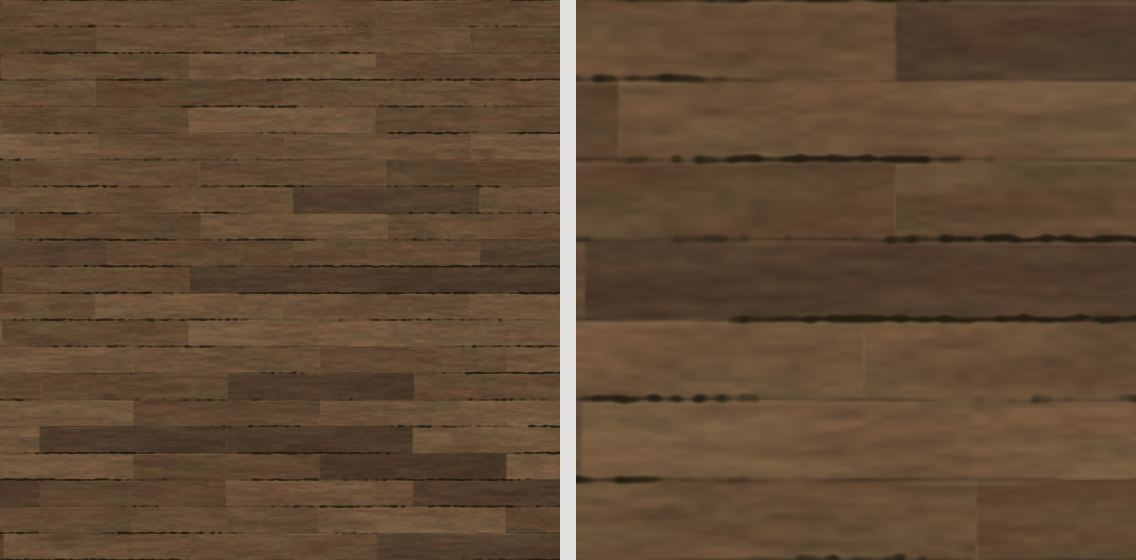
Left, the full canvas; right, a detail of the centre.
Write a WebGL 2 fragment shader that draws this texture.

```glsl
#version 300 es
precision highp float;
// Worn dark-brown parquet: 21 rows of staggered planks, three planks across.

uniform vec2 u_resolution;
out vec4 fragColor;

float hash(vec2 p) {
    vec3 q = fract(vec3(p.xyx) * 0.1031);
    q += dot(q, q.yzx + 33.33);
    return fract((q.x + q.y) * q.z);
}

float noise(vec2 p) {
    vec2 cell = floor(p), f = fract(p);
    f = f * f * (3.0 - 2.0 * f);
    return mix(mix(hash(cell), hash(cell + vec2(1, 0)), f.x),
               mix(hash(cell + vec2(0, 1)), hash(cell + vec2(1, 1)), f.x), f.y);
}

// Horizontal shift of a row in plank lengths: half-bond with a slow drift.
float rowShift(float row) {
    float drift = 0.02 + 0.05 * step(6.0, row) * step(row, 9.0)
                + 0.19 * step(13.0, row) * step(row, 19.0);
    return 0.5 * mod(row, 2.0) + drift + 0.02 * (hash(vec2(row, 5.0)) - 0.5);
}

// Base stain of a plank: mostly mid brown, about one in six dark and greyer.
vec3 plankColor(vec2 id) {
    float shade = hash(id * 7.0 + 3.0);
    vec3 mid = mix(vec3(0.350, 0.262, 0.182), vec3(0.436, 0.334, 0.236), shade);
    vec3 dark = mix(vec3(0.285, 0.217, 0.156), vec3(0.325, 0.246, 0.178), shade);
    return hash(id * 11.0 + 41.0) < 0.18 ? dark : mid;
}

// Streaks along the plank, centred on zero.
float grain(vec2 uv, vec2 id) {
    vec2 p = uv + id * vec2(3.7, 1.3);
    p.y += 0.006 * noise(p * vec2(9.0, 14.0));
    return 0.30 * noise(p * vec2(9.0, 65.0))
         + 0.40 * noise(p * vec2(26.0, 180.0))
         + 0.30 * noise(p * vec2(95.0, 290.0)) - 0.5;
}

void main() {
    vec2 uv = gl_FragCoord.xy / u_resolution;
    float aa = max(1.0 / min(u_resolution.x, u_resolution.y), 0.0019);

    // Plank layout, counted from the top
    float down = (1.0 - uv.y) * 21.0;
    float row = floor(down);
    float along = uv.x * 3.0 - rowShift(row);
    vec2 id = vec2(mod(floor(along), 3.0), row);
    float seam = floor(down + 0.5);
    float offset = (down - seam) / 21.0;
    float butt = floor(along + 0.5);
    float endOffset = (along - butt) / 3.0;

    // Stain, blended softly into the neighbouring plank at each edge
    vec3 color = plankColor(id);
    vec2 nextId = vec2(mod(floor(along) + (endOffset < 0.0 ? 1.0 : -1.0), 3.0), row);
    color = mix(color, plankColor(nextId), 0.5 - 0.5 * smoothstep(0.0, aa, abs(endOffset)));
    float nextRow = row + (offset < 0.0 ? 1.0 : -1.0);
    vec2 sideId = vec2(mod(floor(uv.x * 3.0 - rowShift(nextRow)), 3.0), nextRow);
    color = mix(color, plankColor(sideId), 0.5 - 0.5 * smoothstep(0.0, aa, abs(offset)));

    // Streaks, cloudy wear and drifting red and olive tints
    float wear = noise(uv * vec2(7.0, 26.0) + id * 5.0) - 0.5;
    color *= 1.0 + 0.40 * grain(uv, id) + 0.09 * wear;
    float tint = noise(uv * vec2(14.0, 75.0) + id * 9.0) - 0.5;
    color += tint * vec3(0.012, -0.018, -0.012);

    // Thin pale butt joints between plank ends, often almost invisible
    float joint = 1.0 - smoothstep(0.0, 0.0004 + aa, abs(endOffset));
    float jointFade = 0.42 * hash(vec2(butt, row * 3.0)) * noise(vec2(uv.y * 130.0, butt + row));
    color = mix(color, vec3(0.48, 0.40, 0.29), joint * jointFade);

    // Long seams: faint and uneven, pale in worn stretches
    float line = 1.0 - smoothstep(0.0, 0.0005 + aa, abs(offset));
    color *= 1.0 - 0.24 * line * noise(vec2(uv.x * 30.0, seam * 5.0));
    float pale = 1.0 - smoothstep(0.0, 0.0005 + aa, abs(offset - 0.0020));
    float worn = smoothstep(0.35, 0.8, noise(vec2(uv.x * 14.0, seam * 9.0 + 30.0)));
    color = mix(color, vec3(0.46, 0.39, 0.28), pale * 0.38 * worn);

    // Ragged, broken dark gaps with crumbling edges
    float open = noise(vec2(uv.x * 8.0, seam * 7.0)) + 0.4 * (hash(vec2(seam, 19.0)) - 0.5);
    float ragged = noise(vec2(uv.x * 150.0, seam * 13.0));
    float crumble = noise(vec2(uv.x * 85.0, seam * 17.0 + 50.0)) - 0.5;
    float gapPatch = smoothstep(0.38, 0.85, open + 0.4 * (ragged - 0.5));
    float halfWidth = 0.0004 + 0.0016 * ragged;
    float gap = 1.0 - smoothstep(halfWidth - 0.5 * aa, halfWidth + aa,
                                 abs(offset + 0.0006 + 0.0016 * crumble));
    color = mix(color, vec3(0.13, 0.105, 0.06), 0.9 * gap * gapPatch);

    fragColor = vec4(color, 1.0);
}
```
